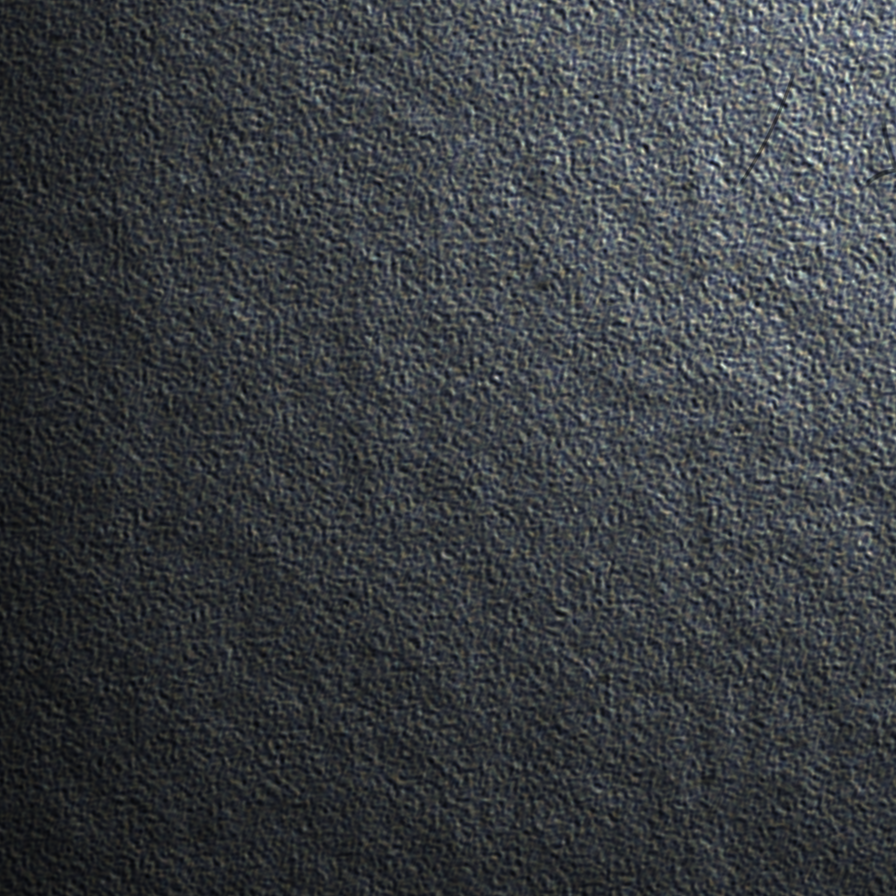
This texture is drawn by a WebGL 2 fragment shader. Its source:

```glsl
#version 300 es
precision highp float;
// Dark, finely grained leather lit from the upper right corner.

uniform vec2 u_resolution;
out vec4 fragColor;

const vec2 LIGHT_DIR = vec2(0.74, 0.67);
const vec2 LIGHT_POS = vec2(1.0, 0.96);
const vec3 SHADE_TINT = vec3(0.86, 0.96, 1.25);
const vec3 LIT_TINT = vec3(0.99, 1.03, 0.96);

vec2 hash22(vec2 p) {
    vec3 q = fract(vec3(p.xyx) * vec3(0.1031, 0.1030, 0.0973));
    q += dot(q, q.yzx + 33.33);
    return fract((q.xx + q.yz) * q.zy);
}

mat2 rotation(float angle) {
    float c = cos(angle), s = sin(angle);
    return mat2(c, s, -s, c);
}

float cornerSlope(vec2 cell, vec2 corner, vec2 f) {
    return dot(hash22(cell + corner) * 2.0 - 1.0, f - corner);
}

float gradientNoise(vec2 p) {
    vec2 i = floor(p), f = p - i;
    vec2 u = f * f * f * (f * (f * 6.0 - 15.0) + 10.0);
    float low = mix(cornerSlope(i, vec2(0, 0), f), cornerSlope(i, vec2(1, 0), f), u.x);
    float high = mix(cornerSlope(i, vec2(0, 1), f), cornerSlope(i, vec2(1, 1), f), u.x);
    return mix(low, high, u.y);
}

// Two rotated octaves of bumps; freq counts cells across the canvas.
float height(vec2 p, float freq) {
    float coarse = gradientNoise(rotation(0.75) * p * freq + 210.0);
    float fine = gradientNoise(rotation(2.0) * p * freq * 1.6 + 470.0);
    return coarse + 0.55 * fine;
}

// Directional slope: positive where the surface faces the light.
float relief(vec2 p, float freq) {
    vec2 offset = LIGHT_DIR * 0.3 / freq;
    return (height(p - offset, freq) - height(p + offset, freq)) / 0.35;
}

// Thin line from a to b, bowed sideways and tapered at its ends.
float scratch(vec2 p, vec2 a, vec2 b, float bow, float width) {
    vec2 along = b - a;
    float len = length(along);
    vec2 dir = along / len;
    float t = dot(p - a, dir) / len;
    float side = dot(p - a, vec2(-dir.y, dir.x)) - bow * 4.0 * t * (1.0 - t);
    float taper = smoothstep(0.0, 0.15, t) * smoothstep(1.0, 0.85, t);
    return taper * (1.0 - smoothstep(width * 0.3, width, abs(side)));
}

// Sparse dark pits, at most one in each grid cell.
float pits(vec2 p, float cells) {
    vec2 id = floor(p * cells);
    vec2 rnd = hash22(id + 91.0);
    vec2 center = 0.25 + 0.5 * hash22(id + 37.0);
    float d = length((fract(p * cells) - center) * vec2(0.8, 1.2));
    return step(0.9, rnd.x) * (1.0 - smoothstep(0.02, 0.05 + 0.06 * rnd.y, d));
}

// Lamp falloff with a rounded peak and a slightly dimmer left edge.
float lampLight(vec2 p) {
    vec2 d = p - LIGHT_POS;
    float edge = mix(0.8, 1.0, smoothstep(-0.05, 0.22, p.x));
    return 0.59 * exp(-1.22 * sqrt(dot(d, d) + 0.06)) * edge;
}

void main() {
    vec2 p = gl_FragCoord.xy / u_resolution;

    // Fine grain over soft creases
    vec2 warp = 0.0015 * vec2(gradientNoise(p * 50.0), gradientNoise(p * 50.0 + 77.0));
    float grain = relief(p + warp, 128.0);
    float creases = relief(p, 9.0) * 0.04 + relief(p, 24.0) * 0.07;
    float shading = max(1.0 + 0.36 * grain + 0.03 * grain * grain, 0.2);
    float light = lampLight(p) * shading * exp(creases);

    // Cool hollows, warm crests and slight colour speckle
    vec3 tint = mix(SHADE_TINT, LIT_TINT, smoothstep(-1.6, 1.3, grain));
    float speckle = gradientNoise(rotation(0.4) * p * 125.0 + 300.0);
    float drift = gradientNoise(rotation(1.1) * p * 85.0 + 600.0);
    tint *= 1.0 + vec3(0.18, -0.04, -0.08) * speckle + vec3(-0.05, 0.0, 0.22) * drift;

    // Wear marks
    float wear = 0.4 * scratch(p, vec2(0.82, 0.785), vec2(0.888, 0.925), -0.006, 0.0028);
    wear = max(wear, 0.5 * scratch(p, vec2(0.965, 0.792), vec2(1.005, 0.81), 0.005, 0.004));
    wear = max(wear, 0.4 * scratch(p, vec2(0.985, 0.87), vec2(1.005, 0.80), -0.003, 0.004));
    wear = max(wear, 0.4 * pits(p, 11.0));

    fragColor = vec4(light * tint * (1.0 - wear), 1.0);
}
```
